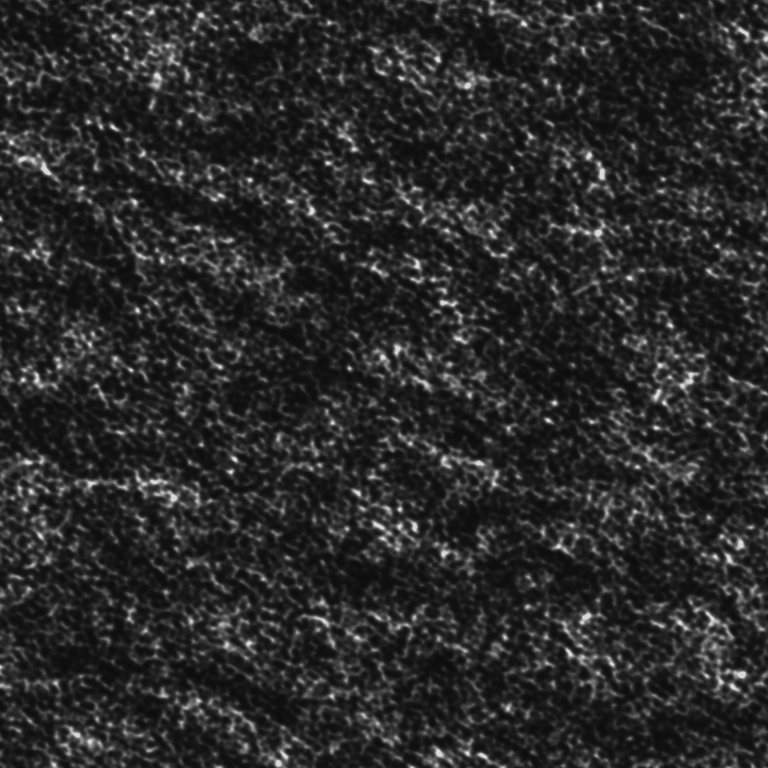
This texture is drawn by a Shadertoy shader. Its source:

```glsl
#define BAND_TILT 0.30
#define STREAK_TILT 0.62
#define BAND_FREQ vec2(6.5, 19.0)
#define STREAK_FREQ vec2(27.0, 58.0)
#define GRAIN_FREQ vec2(72.0, 104.0)
#define SPECK_FREQ vec2(112.0, 122.0)
#define LAYER_WEIGHTS vec4(0.46, 0.48, 0.60, 0.45)
#define FLOOR_GRAY 0.052
#define MEDIAN_LIGHT 0.074
#define CONTRAST 0.98

// Random unit gradient for a lattice cell
vec2 cellGradient(vec2 cell) {
    uvec2 q = uvec2(ivec2(cell) + 4096);
    uint h = q.x * 374761393u + q.y * 668265263u;
    h = (h ^ (h >> 13)) * 1274126177u;
    h ^= h >> 16;
    float angle = 6.28318 * float(h & 65535u) / 65536.0;
    return vec2(cos(angle), sin(angle));
}

// Gradient noise scaled to roughly unit deviation
float noise(vec2 p) {
    vec2 cell = floor(p);
    vec2 f = p - cell;
    vec2 w = f * f * f * (f * (f * 6.0 - 15.0) + 10.0);
    vec2 e = vec2(1.0, 0.0);
    float a = dot(cellGradient(cell), f);
    float b = dot(cellGradient(cell + e.xy), f - e.xy);
    float c = dot(cellGradient(cell + e.yx), f - e.yx);
    float d = dot(cellGradient(cell + e.xx), f - e.xx);
    return 4.7 * mix(mix(a, b, w.x), mix(c, d, w.x), w.y);
}

// Coordinates along and across a direction falling to the right
vec2 tilted(vec2 p, float angle) {
    float c = cos(angle), s = sin(angle);
    return vec2(c * p.x - s * p.y, s * p.x + c * p.y);
}

void mainImage(out vec4 fragColor, in vec2 fragCoord) {
    vec2 uv = fragCoord / iResolution.y;

    // Gentle bending of the ridges
    vec2 bent = uv + 0.008 * vec2(noise(uv * 7.0 + 31.0), noise(uv * 9.0 + 57.0));

    // Broad bands, short slanted streaks and two sizes of grain
    vec4 layers = vec4(
        noise(tilted(bent, BAND_TILT) * BAND_FREQ + 3.0),
        noise(tilted(bent, STREAK_TILT) * STREAK_FREQ + 17.0),
        noise(tilted(uv, STREAK_TILT) * GRAIN_FREQ + 41.0),
        noise(tilted(uv, BAND_TILT) * SPECK_FREQ + 83.0));
    float relief = dot(layers, LAYER_WEIGHTS);

    // Skewed tone curve: dark ground with sparse bright glints
    float light = MEDIAN_LIGHT * exp(CONTRAST * relief - 0.06 * relief * relief);
    fragColor = vec4(vec3(min(FLOOR_GRAY + light, 0.85)), 1.0);
}
```
